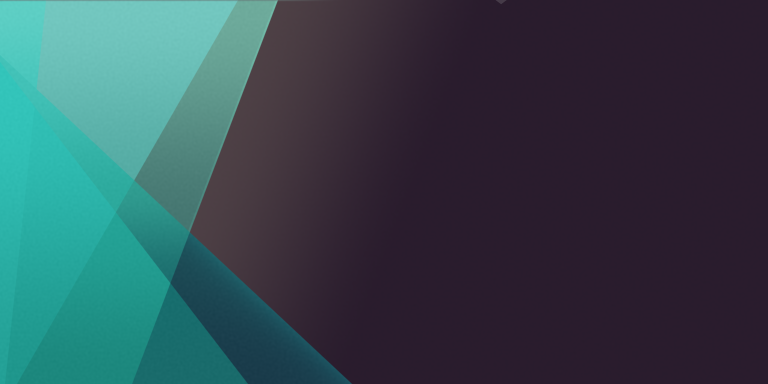
A Shadertoy shader for this background:

```glsl
#define NIGHT vec3(0.163, 0.110, 0.176)
#define EMBER vec3(0.305, 0.252, 0.272)
#define GLOW_WIDTH 0.54
#define EDGE_SOFTNESS 0.75
#define GRAIN_SCALE 130.0
#define GRAIN_AMOUNT 0.018
#define RIM_LIGHT 0.06

// Signed distance to the line from a to b, positive on its left
float leftOf(vec2 p, vec2 a, vec2 b) {
    vec2 along = normalize(b - a), q = p - a;
    return along.x * q.y - along.y * q.x;
}

float cover(float dist) {
    float w = EDGE_SOFTNESS / iResolution.y;
    return smoothstep(-w, w, dist);
}

vec2 hashGradient(vec2 cell) {
    vec2 h = vec2(dot(cell, vec2(127.1, 311.7)), dot(cell, vec2(269.5, 183.3)));
    return 2.0 * fract(sin(h) * 43758.5) - 1.0;
}

float gradientNoise(vec2 p) {
    vec2 i = floor(p), f = fract(p), u = f * f * (3.0 - 2.0 * f);
    vec2 e = vec2(1.0, 0.0);
    float low = mix(dot(hashGradient(i), f),
                    dot(hashGradient(i + e.xy), f - e.xy), u.x);
    float high = mix(dot(hashGradient(i + e.yx), f - e.yx),
                     dot(hashGradient(i + e.xx), f - e.xx), u.x);
    return mix(low, high, u.y);
}

// Vertical blend between two heights
vec3 ramp(float y, float y0, vec3 low, float y1, vec3 high) {
    return mix(low, high, smoothstep(y0, y1, y));
}

void mainImage(out vec4 fragColor, in vec2 fragCoord) {
    vec2 p = fragCoord / iResolution.y;
    float y = p.y;

    // Steep edges, right to left, then the two falling diagonals
    float outer = leftOf(p, vec2(0.344, 0.0), vec2(0.724, 1.0));
    float middle = leftOf(p, vec2(0.044, 0.0), vec2(0.620, 1.0));
    float inner = leftOf(p, vec2(0.013, 0.0), vec2(0.120, 1.0));
    float upperFall = leftOf(p, vec2(0.917, 0.0), vec2(0.0, 0.857));
    float lowerFall = leftOf(p, vec2(0.646, 0.0), vec2(0.0, 0.839));
    float inOuter = cover(outer), inMiddle = cover(middle), inInner = cover(inner);

    // Dark ground with a warm glow beside the outer edge
    float glow = clamp(1.0 + outer * 1.07 / GLOW_WIDTH, 0.0, 1.0);
    vec3 ground = mix(NIGHT, EMBER, mix(glow, smoothstep(0.0, 1.0, glow), 0.6));

    // Pale panes above the diagonals
    vec3 top = mix(ground, ramp(y, 0.38, vec3(0.27, 0.46, 0.44), 1.0, vec3(0.43, 0.67, 0.61)), inOuter);
    top = mix(top, ramp(y, 0.50, vec3(0.33, 0.67, 0.64), 1.0, vec3(0.45, 0.78, 0.75)), inMiddle);
    top = mix(top, ramp(y, 0.72, vec3(0.27, 0.77, 0.73), 1.0, vec3(0.37, 0.81, 0.77)), inInner);

    // Strip between the diagonals
    vec3 strip = ramp(y, 0.0, vec3(0.10, 0.23, 0.29), 0.40, vec3(0.11, 0.29, 0.33));
    strip += vec3(0.01, 0.10, 0.09) * exp(-max(upperFall, 0.0) / 0.035);
    strip = mix(strip, ramp(y, 0.25, vec3(0.11, 0.43, 0.43), 0.54, vec3(0.19, 0.62, 0.57)), inOuter);
    strip = mix(strip, ramp(y, 0.44, vec3(0.17, 0.66, 0.61), 0.82, vec3(0.26, 0.76, 0.72)), inMiddle);

    // Saturated panes below the diagonals
    vec3 base = ramp(y, 0.0, vec3(0.10, 0.42, 0.42), 0.26, vec3(0.09, 0.43, 0.43));
    base = mix(base, ramp(y, 0.0, vec3(0.11, 0.53, 0.49), 0.45, vec3(0.14, 0.64, 0.59)), inOuter);
    base = mix(base, ramp(y, 0.0, vec3(0.12, 0.59, 0.55), 0.75, vec3(0.19, 0.75, 0.71)), inMiddle);
    base = mix(base, ramp(y, 0.0, vec3(0.14, 0.63, 0.59), 0.80, vec3(0.20, 0.77, 0.73)), inInner);

    vec3 color = mix(top, strip, cover(upperFall));
    color = mix(color, base, cover(lowerFall));

    // Fine light along the outer pane edge and the top border
    float rim = inOuter * (1.0 - cover(outer - 0.005)) * (1.0 - cover(upperFall));
    color += RIM_LIGHT * rim * vec3(0.3, 1.0, 0.8);
    float border = cover(y - 0.997) * (1.0 - smoothstep(0.70, 0.90, p.x));
    color = mix(color, vec3(0.40, 0.46, 0.46), 0.5 * border);

    // Small pale chip on the top border
    vec2 chip = abs(p - vec2(1.305, 1.0));
    color = mix(color, vec3(0.30, 0.26, 0.31), 0.8 * cover(0.011 - chip.x * 0.75 - chip.y));

    // Paper grain, stronger on the panes
    float paneMask = max(inOuter, cover(upperFall));
    color += GRAIN_AMOUNT * gradientNoise(p * GRAIN_SCALE) * mix(0.2, 1.0, paneMask);

    fragColor = vec4(clamp(color, 0.0, 1.0), 1.0);
}
```
